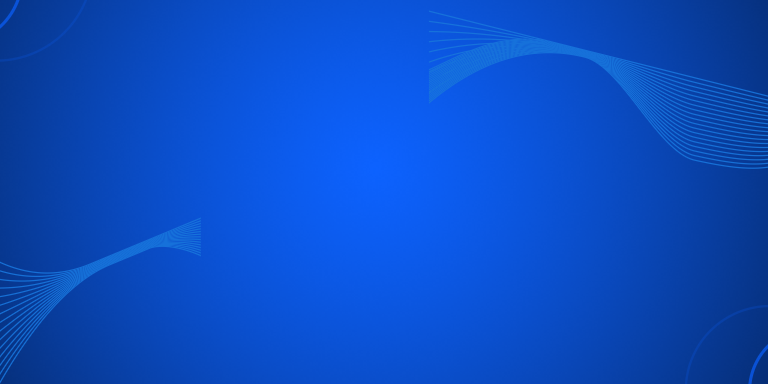
This background is drawn by a Shadertoy shader. Its source:

```glsl
#define GLOW_CENTER vec2(0.977, 0.5625)
#define GLOW_COLOR vec3(0.05, 0.385, 1.0)
#define LINE_COLOR vec3(0.09, 0.455, 0.86)
#define RING_COLOR vec3(0.04, 0.36, 0.95)
#define LINE_HALF_WIDTH 0.0016
#define LINE_OPACITY 0.92
#define RIGHT_START 1.117
#define RIGHT_WAIST 1.523
#define LEFT_END 0.523
#define RIGHT_LINES 18
#define LEFT_LINES 14
#define GRAIN 0.004

float hash(vec2 p) {
    return fract(sin(dot(p, vec2(127.1, 311.7))) * 43758.5453);
}

float square(float v) { return v * v; }

// Soft coverage of a stroke at distance d
float stroke(float d, float halfWidth) {
    return clamp((halfWidth - d) * iResolution.y + 0.5, 0.0, 1.0);
}

// Height of line t (0 top, 1 bottom); bend pulls the upper lines into an arch
float rightWave(float x, float t, float bend) {
    float top = 0.971 - 0.2507 * (x - RIGHT_START);
    float s = clamp((RIGHT_WAIST - x) / (RIGHT_WAIST - RIGHT_START), 0.0, 1.0);
    float u = max((x - RIGHT_WAIST) / (2.0 - RIGHT_WAIST), 0.0);
    float depth = 0.018 + 0.221 * s * s
                + 0.198 * smoothstep(0.0, 0.6, u) - 0.031 * u * u * u * u * u * u;
    float arch = 0.64 * max(1.0 - square((x - RIGHT_START) / 0.302), 0.0);
    return top - depth * mix(arch * bend, 1.0, t);
}

float leftWave(float x, float t) {
    float spine = 0.432 - 0.415 * (LEFT_END - x);
    float top = 0.102 * square(max(1.0 - x / 0.234, 0.0));
    float bottom = -0.023 - 0.188 * square(max(1.0 - x / 0.286, 0.0))
                 - 0.0755 * pow(max((x - 0.391) / 0.133, 0.0), 1.5);
    return spine + mix(top, bottom, t);
}

// Coverage of a line from its height here and a small step to the right
float lineCoverage(float y, float here, float next, float dx) {
    float slope = (next - here) / dx;
    return stroke(abs(y - here) / sqrt(1.0 + slope * slope), LINE_HALF_WIDTH);
}

float rightLines(vec2 p) {
    const float dx = 0.002;
    float cover = 0.0;
    for (int i = 0; i <= RIGHT_LINES; i++) {
        float t = float(i) / float(RIGHT_LINES);
        cover = max(cover, lineCoverage(p.y, rightWave(p.x, t, 1.0),
                                        rightWave(p.x + dx, t, 1.0), dx));
        // Every second line also has a straight, unbent partner
        if (i % 2 == 0)
            cover = max(cover, lineCoverage(p.y, rightWave(p.x, t, 0.0),
                                            rightWave(p.x + dx, t, 0.0), dx));
    }
    return cover * clamp((p.x - RIGHT_START) * iResolution.y + 0.5, 0.0, 1.0);
}

float leftLines(vec2 p) {
    const float dx = 0.002;
    float cover = 0.0;
    for (int i = 0; i <= LEFT_LINES; i++) {
        float t = float(i) / float(LEFT_LINES);
        cover = max(cover, lineCoverage(p.y, leftWave(p.x, t), leftWave(p.x + dx, t), dx));
    }
    return cover * clamp((LEFT_END - p.x) * iResolution.y + 0.5, 0.0, 1.0);
}

float ring(vec2 p, vec2 center, float radius, float halfWidth) {
    return stroke(abs(length(p - center) - radius), halfWidth);
}

void mainImage(out vec4 fragColor, in vec2 fragCoord) {
    vec2 p = fragCoord / iResolution.xy * vec2(2.0, 1.0);

    // Radial glow
    float r = length(p - GLOW_CENTER);
    vec3 color = GLOW_COLOR * (1.0 - 0.27 * r - 0.165 * r * r);

    // Corner rings: faint outer, bright inner
    float outer = max(ring(p, vec2(-0.010, 1.094), 0.252, 0.003),
                      ring(p, vec2(2.005, -0.016), 0.219, 0.003));
    float inner = max(ring(p, vec2(-0.117, 1.059), 0.174, 0.004),
                      ring(p, vec2(2.117, -0.018), 0.165, 0.004));
    color = mix(color, RING_COLOR, max(0.22 * outer, 0.75 * inner));

    // Line waves
    color = mix(color, LINE_COLOR, LINE_OPACITY * max(rightLines(p), leftLines(p)));

    // Slight grain against banding
    color += GRAIN * (hash(floor(p * 256.0)) - 0.5);
    fragColor = vec4(color, 1.0);
}
```
